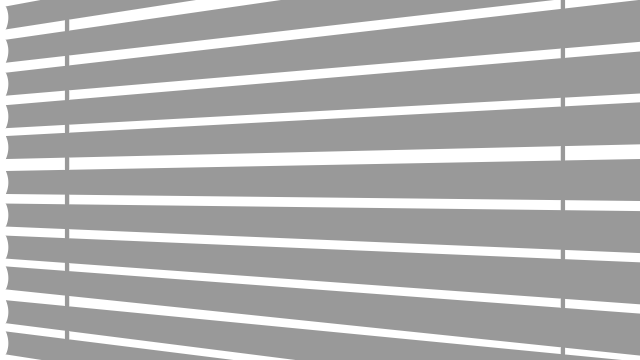
A Shadertoy shader for this pattern:

```glsl
// Grey window-blind slats fanning out to the right over a white ground,
// joined by two vertical cords. Each slat is a tapered band, interpolated
// between its left and right ends, with a hollow curved left end.

// Lengths are in canvas units: 432 per canvas height, y measured downward.
const float SPAN = 432.0;
const vec3 GROUND = vec3(1.0);
const vec3 SLAT_GREY = vec3(0.6);

const int SLATS = 11;
const float LEFT_X = 7.0;                     // slat corners at the left
const float RIGHT_X = 768.0;                  // reference for the right end
const vec2 MIDDLE = vec2(217.0, 212.9);       // middle slat: left, right
const vec2 PITCH = vec2(39.06, 63.1);         // slat spacing: left, right
const vec2 HALF_HEIGHT = vec2(13.8, 25.2);    // slat half height: left, right
const float END_HOLLOW = 3.0;                 // depth of the curved end
const vec2 CORD_X = vec2(80.5, 675.5);
const float CORD_HALF = 2.6;

// Uneven hang of each slat, as departure from the regular pitch.
const float SAG_LEFT[SLATS] = float[SLATS](
    -0.2, 0.7, 1.2, 1.1, -0.9, 2.0, 2.0, 1.4, -0.7, 0.8, -0.8);
const float SAG_RIGHT[SLATS] = float[SLATS](
    -5.0, 2.5, 1.4, 0.3, -1.8, 3.1, 2.5, 0.9, -0.7, -6.0, -10.0);

// Signed distance to one slat, negative inside.
float slatDistance(vec2 p, int index) {
    float t = (p.x - LEFT_X) / (RIGHT_X - LEFT_X);
    vec2 ends = MIDDLE + PITCH * float(index - SLATS / 2)
              + vec2(SAG_LEFT[index], SAG_RIGHT[index]);
    float halfHeight = mix(HALF_HEIGHT.x, HALF_HEIGHT.y, t);
    float offset = p.y - mix(ends.x, ends.y, t);
    float v = min(abs(offset) / halfHeight, 1.0);
    float endX = LEFT_X + END_HOLLOW * (1.0 - v * v);
    float slope = (ends.y - ends.x) / (RIGHT_X - LEFT_X);
    float band = (abs(offset) - halfHeight) / sqrt(1.0 + slope * slope);
    return max(band, endX - p.x);
}

void mainImage(out vec4 fragColor, in vec2 fragCoord) {
    float pixel = SPAN / iResolution.y;
    vec2 p = vec2(fragCoord.x, iResolution.y - fragCoord.y) * pixel;

    // Cords, then the union with all slats
    vec2 cords = abs(p.x - CORD_X) - CORD_HALF;
    float d = min(cords.x, cords.y);
    for (int i = 0; i < SLATS; i++) {
        d = min(d, slatDistance(p, i));
    }

    float cover = clamp(0.5 - d / pixel, 0.0, 1.0);
    fragColor = vec4(mix(GROUND, SLAT_GREY, cover), 1.0);
}
```
